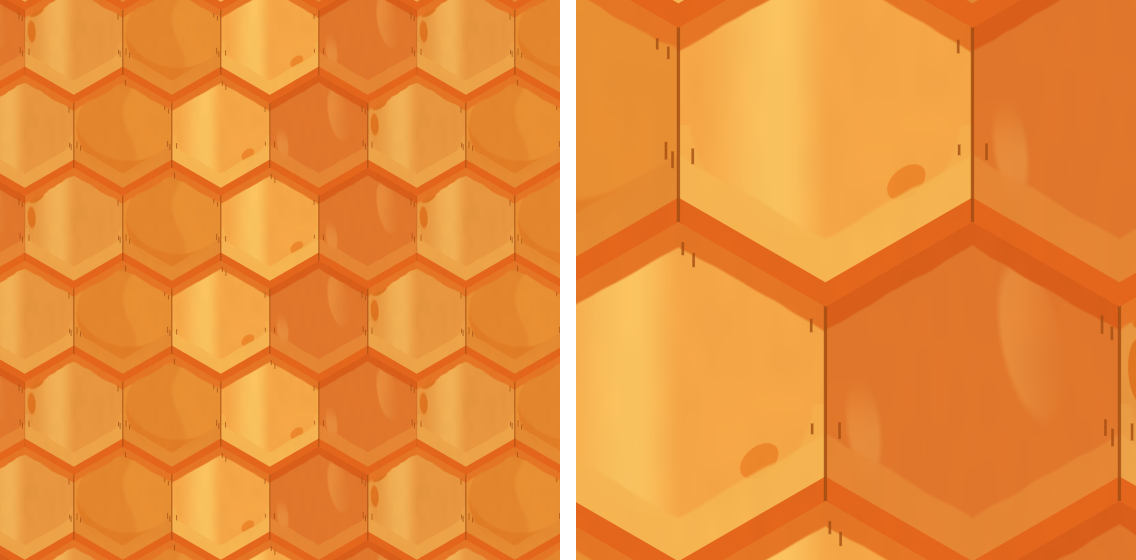
Left, the full canvas; right, a detail of the centre.
Write a Shadertoy shader that draws this pattern.

```glsl
// Glossy honeycomb: staggered hexagonal cells in four amber tones with bevels, highlights and worn ticks.

// Lengths are in cell widths, y pointing down.
const float COLUMNS = 5.714;              // cells across the canvas
const float ROW_PITCH = 0.9487;
const vec2 FIRST_CELL = vec2(0.753, 0.4315);
const float FACE_HALF = 0.536;            // face centre to tip
const float SLOPE = 0.577;                // slant of the upper and lower edges
const float WALL = 0.082;                 // vertical thickness of wall and of bevel
const float RIM = 0.145;
const float SEAM = 0.0055;                // half width of the upright joints
const vec2 TICK = vec2(0.0045, 0.026);    // half size of a wear mark

const vec3 FACE[4] = vec3[4](vec3(0.905, 0.585, 0.245), vec3(0.910, 0.560, 0.200),
                             vec3(0.960, 0.650, 0.275), vec3(0.880, 0.465, 0.170));
const vec3 RIM_TONE[4] = vec3[4](vec3(0.930, 0.640, 0.285), vec3(0.895, 0.540, 0.195),
                                 vec3(0.965, 0.710, 0.320), vec3(0.900, 0.530, 0.210));
const vec3 GLOW[4] = vec3[4](vec3(0.945, 0.690, 0.335), vec3(0.885, 0.515, 0.170),
                             vec3(0.980, 0.760, 0.370), vec3(0.915, 0.575, 0.255));
const vec3 WALL_TONE = vec3(0.890, 0.400, 0.110);
const vec3 BEVEL_TONE = vec3(0.895, 0.460, 0.145);
const vec3 DARK_BEVEL = vec3(0.850, 0.370, 0.100);
const vec3 SPOT_TONE = vec3(0.870, 0.455, 0.125);
const vec3 LINE_TONE = vec3(0.640, 0.300, 0.070);
const vec2 TICK_SPOT[4] = vec2[4](vec2(-0.455, 0.10), vec2(0.440, -0.27),
                                  vec2(0.450, 0.09), vec2(0.025, -0.53));

float hash(vec2 p) {
    vec3 q = fract(vec3(p.xyx) * 0.1031);
    q += dot(q, q.yzx + 33.33);
    return fract((q.x + q.y) * q.z);
}

float noise(vec2 p) {
    vec2 i = floor(p), f = fract(p);
    f *= f * (3.0 - 2.0 * f);
    return mix(mix(hash(i), hash(i + vec2(1, 0)), f.x),
               mix(hash(i + vec2(0, 1)), hash(i + vec2(1, 1)), f.x), f.y);
}

// Coverage of the side where d is negative
float fill(float d, float blur) {
    return 1.0 - smoothstep(-0.5 * blur, 0.5 * blur, d);
}

float ellipse(vec2 p, vec2 center, vec2 radius, float angle) {
    float c = cos(angle), s = sin(angle);
    p -= center;
    p = vec2(c * p.x + s * p.y, c * p.y - s * p.x);
    return (length(p / radius) - 1.0) * min(radius.x, radius.y);
}

// Local position in xy, tone index in z, distance into the cell in w
vec4 cellInRow(vec2 p, float row) {
    float x = p.x - FIRST_CELL.x + 0.5 * mod(row, 2.0) + 0.5;
    vec2 q = vec2(fract(x) - 0.5, p.y - FIRST_CELL.y - row * ROW_PITCH);
    return vec4(q, mod(floor(x), 4.0), FACE_HALF + WALL - SLOPE * abs(q.x) - abs(q.y));
}

vec3 shadeFace(vec2 q, int tone, float px) {
    vec3 col = FACE[tone];
    float bowl = ellipse(q, vec2(0.0, -0.08), vec2(0.47, 0.47), 0.0);
    float inBowl = fill(bowl, 0.025);
    if (tone == 1) {                      // shaded hollow with a crescent
        float fold = q.x - 0.07 - 0.07 * sin(7.0 * q.y);
        col = mix(col, GLOW[1], 0.85 * fill(fold, 0.06) * inBowl);
        float crescent = inBowl * (1.0 - fill(ellipse(q, vec2(0.05, -0.20), vec2(0.54, 0.46), 0.12), 0.03));
        col = mix(col, SPOT_TONE, 0.55 * crescent * step(-0.1, q.y));
    } else if (tone == 3) {               // two tapering reflections
        float taper = ellipse(q, vec2(0.20, -0.21), vec2(0.10, 0.27), -0.20);
        float glint = ellipse(q, vec2(-0.37, 0.08), vec2(0.055, 0.17), -0.12);
        float shine = max(fill(taper, 0.025) * smoothstep(0.36, 0.08, q.x),
                          fill(glint, 0.025) * smoothstep(-0.12, 0.12, q.y));
        col = mix(col, GLOW[3], 0.75 * shine);
    } else {                              // broad upright sheen and spots
        float sheen = smoothstep(-0.46, -0.17, q.x) * (1.0 - smoothstep(-0.15, 0.03, q.x));
        col = mix(col, GLOW[tone], sheen * inBowl);
        col = mix(col, RIM_TONE[tone], 0.5 * (1.0 - inBowl) * step(0.0, q.y));
        float spot = tone == 2 ? ellipse(q, vec2(0.275, 0.195), vec2(0.075, 0.048), -0.7)
            : min(ellipse(q, vec2(-0.43, -0.11), vec2(0.04, 0.11), -0.06),
                  ellipse(q, vec2(-0.38, -0.31), vec2(0.085, 0.036), -0.55));
        col = mix(col, tone == 2 ? vec3(0.93, 0.53, 0.17) : SPOT_TONE, fill(spot, 1.5 * px));
    }
    return col;
}

void mainImage(out vec4 fragColor, in vec2 fragCoord) {
    float px = COLUMNS / iResolution.y;
    vec2 p = vec2(fragCoord.x, iResolution.y - fragCoord.y) * px;

    // Nearest of the two overlapping rows
    float row = floor((p.y - FIRST_CELL.y) / ROW_PITCH);
    vec4 cell = cellInRow(p, row), below = cellInRow(p, row + 1.0);
    if (below.w > cell.w) { cell = below; row += 1.0; }
    vec2 q = cell.xy;
    int tone = int(cell.z);

    // Face, lower rim, upper bevel and lower wall
    float slant = FACE_HALF - SLOPE * abs(q.x);
    float wobble = noise(q * 14.0 + cell.z * 17.0) - 0.5;
    vec3 col = shadeFace(q, tone, px);
    col = mix(col, RIM_TONE[tone], 0.9 * fill(slant - q.y - RIM + 0.012 * wobble, 0.018));
    vec3 bevel = tone == 3 ? DARK_BEVEL : BEVEL_TONE;
    float ragged = tone < 2 ? 0.035 : 0.012;
    col = mix(col, bevel, fill(slant + q.y + ragged * wobble, 1.5 * px + 0.008));
    col = mix(col, WALL_TONE, fill(slant - q.y, 1.5 * px));
    col = mix(col, WALL_TONE, fill(cell.w, 1.5 * px));
    col *= 1.0 + 0.018 * (noise(q * vec2(18.0, 7.0) + cell.z * 31.0) - 0.5);

    // Upright joints, fainter between the last and first tone on alternate rows
    bool faint = mod(row, 2.0) < 0.5 && ((tone == 3 && q.x > 0.0) || (tone == 0 && q.x < 0.0));
    col = mix(col, LINE_TONE, (faint ? 0.2 : 0.85) * fill(0.5 - abs(q.x) - SEAM, 1.5 * px));

    // Small paired wear marks
    for (int i = 0; i < 8; i++) {
        vec2 seed = vec2(float(i) + 3.0, cell.z * 7.0 + 5.0);
        bool shown = i < 6 ? (i % 2 == 0 || hash(seed) > 0.4) : tone == 2 || (tone == 1 && i == 6);
        vec2 at = TICK_SPOT[i / 2] + float(i % 2) * vec2(0.025, 0.03);
        at += 0.025 * (vec2(hash(seed + 11.0), hash(seed + 29.0)) - 0.5);
        vec2 d = abs(q - at) - TICK * vec2(1.0, 0.7 + 0.5 * hash(seed + 47.0));
        if (shown) col = mix(col, LINE_TONE, 0.8 * fill(max(d.x, d.y), 1.5 * px));
    }
    fragColor = vec4(col, 1.0);
}
```
